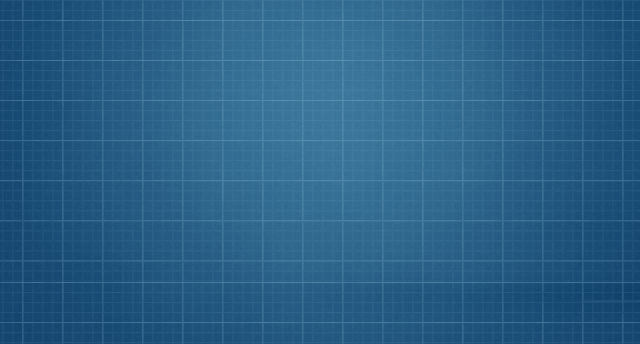
Give the GLSL for this pattern, as a Shadertoy shader.

```glsl
// Blueprint paper: a worn major and minor grid over a soft blue vignette.

const vec2 SHEET_CELLS = vec2(16.0, 8.583);  // major cells across and down
const vec2 GRID_OFFSET = vec2(0.573, 0.51);  // first major lines from the top left
const float MINOR_PER_MAJOR = 4.0;
const float LINE_WIDTH = 0.021;              // in major cells
const float SEAM_Y = 7.02;                   // rows below the seam are shifted
const float SEAM_SHIFT = 0.54;

const vec3 GLOW_BLUE = vec3(0.232, 0.462, 0.606);
const vec3 EDGE_BLUE = vec3(0.080, 0.275, 0.440);
const vec3 LINE_BLUE = vec3(0.62, 0.80, 0.88);

float hash(vec2 p) {
    return fract(sin(dot(p, vec2(127.1, 311.7))) * 43758.5453);
}

float valueNoise(vec2 p) {
    vec2 cell = floor(p);
    vec2 f = fract(p);
    f = f * f * (3.0 - 2.0 * f);
    float low = mix(hash(cell), hash(cell + vec2(1.0, 0.0)), f.x);
    float high = mix(hash(cell + vec2(0.0, 1.0)), hash(cell + vec2(1.0, 1.0)), f.x);
    return mix(low, high, f.y);
}

// Share of a pixel covered by a line whose centre is at the given distance.
float lineCoverage(float distance, float width, float pixel) {
    float overlap = 0.5 * (width + pixel) - abs(distance);
    return clamp(overlap, 0.0, min(width, pixel)) / pixel;
}

// Signed distance to the nearest of the lines repeated at the given spacing.
float repeatDistance(float x, float spacing) {
    return (fract(x / spacing + 0.5) - 0.5) * spacing;
}

// Uneven ink: x lines and y lines fade separately along their length.
vec2 inkWear(vec2 p) {
    float vertical = valueNoise(vec2(floor(p.x * 4.0 + 0.5) * 7.3, p.y * 3.0));
    float horizontal = valueNoise(vec2(p.x * 3.0, floor(p.y * 4.0 + 0.5) * 7.3 + 91.0));
    return mix(vec2(0.7), vec2(1.1), vec2(vertical, horizontal));
}

float gridInk(vec2 p, float spacing, float pixel, vec2 wear) {
    float vertical = lineCoverage(repeatDistance(p.x, spacing), LINE_WIDTH, pixel);
    float horizontal = lineCoverage(repeatDistance(p.y, spacing), LINE_WIDTH, pixel);
    return max(vertical * wear.x, horizontal * wear.y);
}

vec3 paperColour(vec2 uv, vec2 p) {
    // Elliptical glow, a little above the middle
    float radius = length((uv - vec2(0.52, 0.32)) * vec2(1.75, 1.0));
    vec3 colour = mix(GLOW_BLUE, EDGE_BLUE, smoothstep(0.0, 1.1, radius));

    // Faint shadow along the seam, stronger towards the right
    float band = smoothstep(6.8, 7.3, p.y) * (1.0 - smoothstep(7.3, 8.2, p.y));
    colour -= 0.022 * band * smoothstep(0.2, 0.8, uv.x);

    // Broad mottling and fine paper grain
    float mottle = valueNoise(p * 0.7) + 0.5 * valueNoise(p * 2.1 + 17.0) - 0.75;
    float weave = valueNoise(p * vec2(32.0, 12.0)) + valueNoise(p * vec2(12.0, 32.0)) - 1.0;
    float grain = valueNoise(p * 30.0 + 43.0) - 0.5;
    return colour + 0.010 * mottle + 0.010 * weave + 0.012 * grain;
}

void mainImage(out vec4 fragColor, in vec2 fragCoord) {
    vec2 uv = fragCoord / iResolution.xy;
    uv.y = 1.0 - uv.y;
    vec2 p = uv * SHEET_CELLS;
    float pixel = SHEET_CELLS.x / iResolution.x;

    // Grid coordinates, with the rows below the seam moved down
    vec2 grid = p - GRID_OFFSET;
    grid.y -= SEAM_SHIFT * step(SEAM_Y, p.y);

    vec2 wear = inkWear(grid);
    float major = gridInk(grid, 1.0, pixel, wear);
    float minor = gridInk(grid, 1.0 / MINOR_PER_MAJOR, pixel, wear);

    // Short remnant of the unshifted row at the right edge
    float remnant = lineCoverage(p.y - GRID_OFFSET.y - 7.0, LINE_WIDTH, pixel);
    remnant *= smoothstep(14.3, 14.9, p.x);

    float ink = max(max(0.38 * major, 0.12 * minor), 0.22 * remnant);
    vec3 colour = mix(paperColour(uv, p), LINE_BLUE, ink);
    fragColor = vec4(colour, 1.0);
}
```
